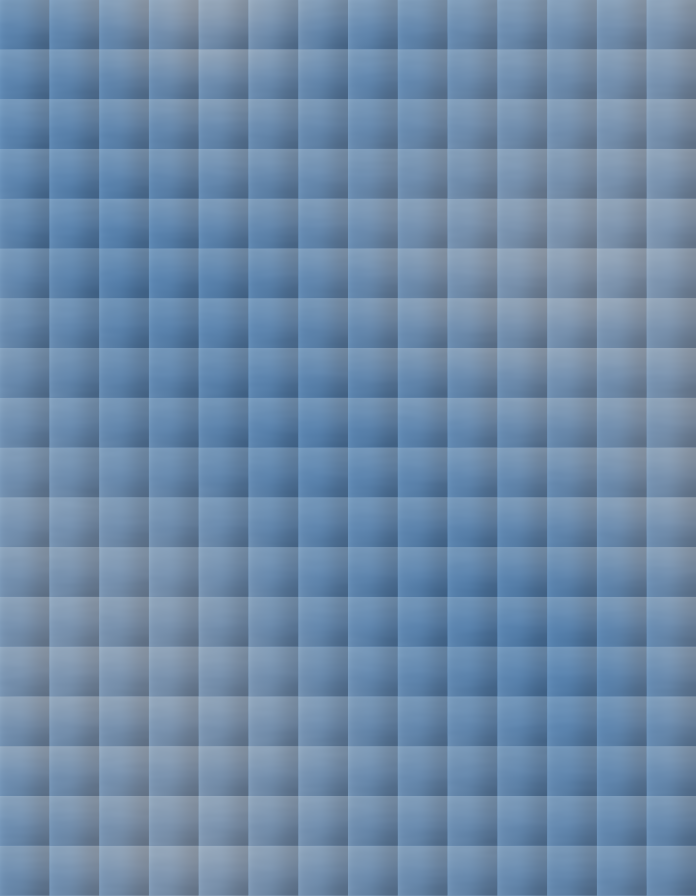
Write a Shadertoy shader that draws this pattern.

```glsl
vec2 hashGradient(vec2 cell) {
    vec2 h = vec2(dot(cell, vec2(127.1, 311.7)), dot(cell, vec2(269.5, 183.3)));
    return 2.0 * fract(sin(h) * 43758.5) - 1.0;
}

float gradientNoise(vec2 p) {
    vec2 i = floor(p), f = p - i;
    vec2 u = f * f * f * (f * (f * 6.0 - 15.0) + 10.0);
    float a = dot(hashGradient(i), f);
    float b = dot(hashGradient(i + vec2(1, 0)), f - vec2(1, 0));
    float c = dot(hashGradient(i + vec2(0, 1)), f - vec2(0, 1));
    float d = dot(hashGradient(i + vec2(1, 1)), f - vec2(1, 1));
    return mix(mix(a, b, u.x), mix(c, d, u.x), u.y);
}

float softSpot(vec2 p, vec2 center, float radius) {
    vec2 d = (p - center) / radius;
    return exp(-dot(d, d));
}

// Broad drift: a blue diagonal band between greyer patches
vec3 driftColor(vec2 p) {
    float across = (p.x + p.y - 0.85) * 0.707;
    float grey = 0.12 + 0.42 * smoothstep(0.0, 0.28, abs(across));
    grey += 0.4 * softSpot(p, vec2(0.60, 0.72), 0.15);
    grey += 0.45 * softSpot(p, vec2(0.22, 1.0), 0.10);
    grey += 0.45 * softSpot(p, vec2(0.13, 0.27), 0.17);
    grey += 0.4 * softSpot(p, vec2(0.22, 0.03), 0.12);
    grey -= 0.3 * softSpot(p, vec2(0.42, 0.92), 0.10);
    grey += 0.3 * smoothstep(0.6, 0.78, p.x);
    grey += 0.2 * gradientNoise(p * 6.0 + 3.7);
    return mix(vec3(0.335, 0.505, 0.682), vec3(0.492, 0.583, 0.688), clamp(grey, 0.0, 1.0));
}

// Soft pillow lighting: pale top, bright left rim, dark lower right
vec3 tileLight(vec2 f) {
    vec3 light = vec3(0.085, 0.064, 0.034) * smoothstep(0.25, 1.0, f.y);
    light -= vec3(0.045, 0.075, 0.10) * smoothstep(0.35, 1.0, f.x);
    light -= vec3(0.055, 0.060, 0.068) * smoothstep(0.55, 0.0, f.y) * smoothstep(-0.2, 0.8, f.x);
    light += vec3(0.035, 0.04, 0.04) * exp(-14.0 * f.x);
    light += 0.015 * exp(-24.0 * (1.0 - f.y));
    return light;
}

void mainImage(out vec4 fragColor, in vec2 fragCoord) {
    vec2 p = fragCoord / iResolution.y;
    vec2 grid = p * 18.0;
    vec2 cell = floor(grid), f = grid - cell;

    // Ramp each dark edge back to its neighbour's light edge over one pixel
    float pixel = 18.0 / iResolution.y;
    vec2 local = vec2(min(f.x, (1.0 - f.x) / pixel), max(f.y, 1.0 - f.y / pixel));

    // Each tile magnifies the drift a little, so hues step at the seams
    vec3 color = driftColor(p + (local - 0.5) * 0.6 / 18.0);
    color += tileLight(local);

    // Slight tone change per tile and faint horizontal streaks
    color += 0.006 * hashGradient(cell + 9.0).x;
    color += 0.012 * gradientNoise(vec2(local.x * 1.5, local.y * 9.0) + cell * 7.0);

    fragColor = vec4(color, 1.0);
}
```
